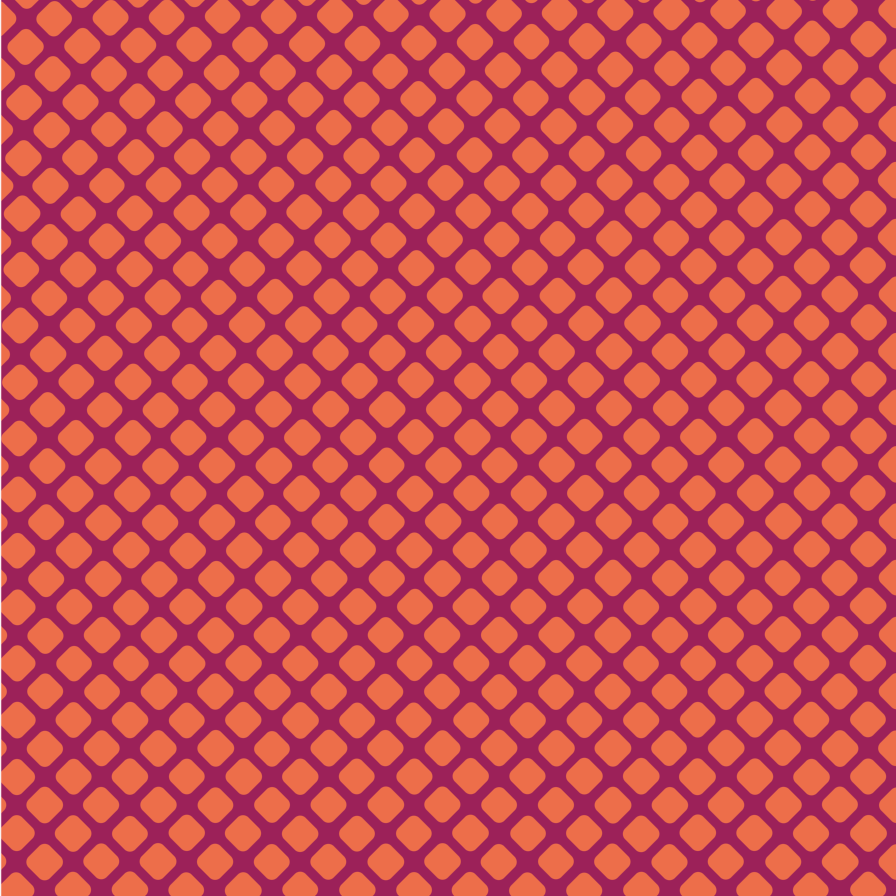
Give the GLSL for this pattern, as a WebGL 1 fragment shader.

```glsl
precision highp float;
// Diagonal lattice of rounded orange diamonds on a plum ground.
// Space is bent gently toward the upper left, turned 45 degrees and split into
// cells; each cell draws one rounded-box distance with a slight hand-cut wobble.

uniform vec2 u_resolution;

const vec3 PLUM = vec3(0.61, 0.13, 0.35);
const vec3 ORANGE = vec3(0.93, 0.43, 0.29);
const vec3 PAPER = vec3(0.98, 0.95, 0.95);

const float HALF_PITCH = 0.03169;           // half the spacing across and down
const vec2 ORIGIN = vec2(0.0182, 0.0065);   // centre of the first diamond
const vec2 BEND = vec2(0.0117, -0.0103);    // lattice shift at the upper left
const float HALF_SIDE = 0.0168;
const float CORNER = 0.0086;
const float WOBBLE = 0.0011;                // full range of the centre offset
const float SIZE_WOBBLE = 0.0005;           // full range of the size change
const float MARGIN = 0.0014;                // pale sliver on the left edge

float hash(vec2 p) {
  return fract(sin(dot(p, vec2(127.1, 311.7))) * 43758.5453);
}

float roundedBox(vec2 p, float halfSide, float radius) {
  vec2 q = abs(p) - halfSide + radius;
  return length(max(q, 0.0)) + min(max(q.x, q.y), 0.0) - radius;
}

// Uneven drift of the lattice, strongest at the upper left.
vec2 unbend(vec2 p) {
  return p - BEND * (1.0 - p.x) * p.y * p.y;
}

float diamonds(vec2 p) {
  vec2 grid = (unbend(p) - ORIGIN) / HALF_PITCH;
  vec2 turned = 0.5 * vec2(grid.x + grid.y, grid.x - grid.y);
  vec2 cell = floor(turned + 0.5);
  vec2 local = (turned - cell) * HALF_PITCH * sqrt(2.0);

  // Small differences between neighbours.
  vec2 offset = vec2(hash(cell), hash(cell + 17.3)) - 0.5;
  float growth = (hash(cell + 41.9) - 0.5) * SIZE_WOBBLE;
  return roundedBox(local - offset * WOBBLE, HALF_SIDE + growth, CORNER);
}

void main() {
  float pixel = 1.0 / min(u_resolution.x, u_resolution.y);
  vec2 p = gl_FragCoord.xy * pixel;

  float cover = 1.0 - smoothstep(-0.75 * pixel, 0.75 * pixel, diamonds(p));
  vec3 color = mix(PLUM, ORANGE, cover);

  float edge = clamp((MARGIN - p.x) / pixel + 0.5, 0.0, 1.0);
  gl_FragColor = vec4(mix(color, PAPER, edge), 1.0);
}
```
